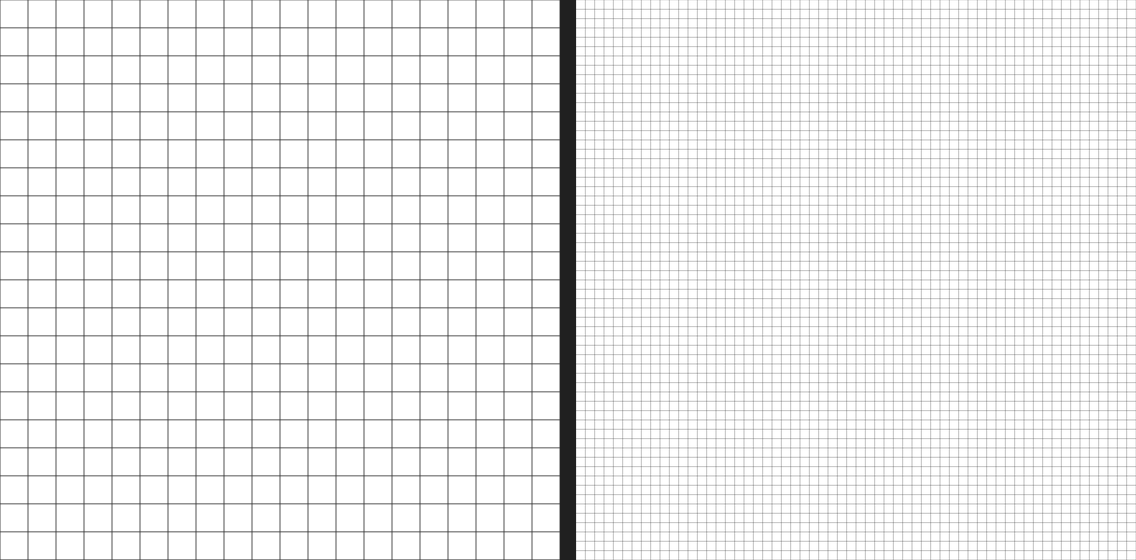
Left: one tile. Right: repeated 3 by 3.
This pattern is drawn by a Shadertoy shader. Its source:

```glsl
// Plain square grid: thin dark grey rules on white paper, 20 cells each way.
// Each rule is a periodic distance, filtered over the pixel footprint so that
// its weight stays even at any size; whole cell counts make it tile.

#define CELLS 20.0                   // repeats across and down
#define LINE_WIDTH 0.00146           // rule width, in canvas units
#define FILTER_RADIUS 0.9            // smoothing radius, in pixel footprints
#define GRID_OFFSET vec2(0.0, 0.0003) // shift of the rules, in canvas units
#define PAPER_COLOR vec3(1.0)
#define INK_COLOR vec3(0.2)

// Distance to the nearest rule on each axis, in canvas units.
vec2 ruleDistance(vec2 uv) {
    return abs(fract((uv - GRID_OFFSET) * CELLS + 0.5) - 0.5) / CELLS;
}

// Filtered coverage of a rule: difference of its two softened edges.
vec2 ruleCoverage(vec2 dist, vec2 radius) {
    vec2 halfWidth = vec2(0.5 * LINE_WIDTH);
    return smoothstep(-radius, radius, dist + halfWidth)
         - smoothstep(-radius, radius, dist - halfWidth);
}

void mainImage(out vec4 fragColor, in vec2 fragCoord) {
    vec2 uv = fragCoord / iResolution.xy;
    vec2 radius = FILTER_RADIUS / iResolution.xy;

    // Union of the vertical and horizontal rules.
    vec2 rules = ruleCoverage(ruleDistance(uv), radius);
    float ink = 1.0 - (1.0 - rules.x) * (1.0 - rules.y);

    fragColor = vec4(mix(PAPER_COLOR, INK_COLOR, ink), 1.0);
}
```
